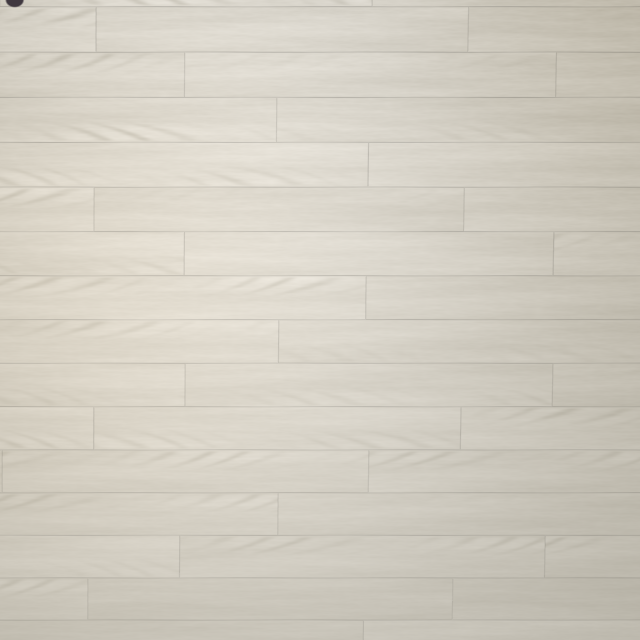
Give the GLSL for this texture, as a WebGL 1 fragment shader.

```glsl
precision highp float;

uniform vec2 u_resolution;

#define PALE vec3(0.895, 0.882, 0.852)
#define SHADE vec3(0.726, 0.710, 0.664)
#define WARM_TINT vec3(0.012, 0.0, -0.020)
#define MARK_COLOR vec3(0.25, 0.22, 0.25)
#define SEAM_WIDTH 0.0019
#define SEAM_DEPTH 0.14
#define JOINT_DEPTH 0.11
#define PLANK_LENGTH 0.582
#define PLANK_VARIATION 0.15
#define FIBRE_STRENGTH 0.15
#define STREAK_STRENGTH 0.11
#define FIGURE_STRENGTH 0.52

float hash(vec2 p) {
  return fract(sin(dot(p, vec2(127.1, 311.7))) * 43758.5453);
}

// Distance to the nearest scattered cell point
float cellNoise(vec2 p) {
  vec2 cell = floor(p);
  float nearest = 2.0;
  for (int j = -1; j <= 1; j++) {
    for (int i = -1; i <= 1; i++) {
      vec2 c = cell + vec2(float(i), float(j));
      vec2 point = c + vec2(hash(c), hash(c + 37.3));
      nearest = min(nearest, length(point - p));
    }
  }
  return nearest;
}

// Long layered waves running along the plank
float streaks(vec2 p, float seed) {
  float sum = 0.0;
  float amp = 0.5;
  float freq = 5.0;
  for (int i = 0; i < 5; i++) {
    float k = float(i);
    float bend = sin(p.x * (7.0 + 5.0 * k) + seed * (11.0 + k));
    sum += amp * sin(p.y * freq + 1.4 * bend + seed * 40.0 + k * 2.3);
    amp *= 0.72;
    freq *= 1.9;
  }
  return sum;
}

// Nested arches of flat-sawn grain, kept near one edge of the plank
float figure(vec2 p, float seed) {
  float side = step(0.62, fract(seed * 7.31));
  float v = mix(p.y, 1.0 - p.y, side);
  float x = p.x + seed * 9.0;
  float warp = 1.1 * sin(x * 13.0) + 0.6 * sin(x * 31.0 + v * 4.0);
  float arch = x * 100.0 + 20.0 * (v - 0.12) * (v - 0.12) + 15.0 * v + warp;
  float rings = pow(0.5 + 0.5 * sin(arch), 3.0) - 0.3;
  float band = smoothstep(0.0, 0.08, v) * (1.0 - smoothstep(0.15, 0.55, v));
  float patches = 0.55 + 0.45 * sin(x * 17.0 + seed * 5.0);
  return rings * band * patches * smoothstep(0.1, 0.8, fract(seed * 3.7));
}

// Antialiased line that fades instead of vanishing when very thin
float line(float dist, float pixel) {
  float width = max(SEAM_WIDTH, pixel);
  return clamp((0.5 * width - dist) / pixel + 0.5, 0.0, 1.0) * SEAM_WIDTH / width;
}

void main() {
  vec2 uv = gl_FragCoord.xy / u_resolution;
  vec2 pixel = 1.0 / u_resolution;
  float down = 1.0 - uv.y;

  // Rows narrow slightly towards the bottom
  float rowPos = -0.146 + 14.0 * down + 0.62 * down * down;
  float row = floor(rowPos);
  float v = rowPos - row;
  float rowDist = min(v, 1.0 - v) / (14.0 + 1.24 * down);

  // Quarter-length stagger, reversing direction partway down
  float phase = row < 5.5 ? row + 1.0 : 10.0 - row;
  float len = PLANK_LENGTH - 0.013 * down;
  float jitter = 0.012 * (hash(vec2(row, 4.7)) - 0.5);
  float along = (uv.x - jitter) / len - 0.25 * phase;
  float plank = floor(along);
  float u = along - plank;
  float jointDist = min(u, 1.0 - u) * len;
  float seed = hash(vec2(plank, row) + 2.6);

  // Broad light across the floor, with a warm patch at the left
  vec2 d = (uv - vec2(0.36, 0.68)) * vec2(1.4, 1.0);
  float tone = exp(-1.6 * dot(d, d)) - 0.06;
  vec2 w = uv - vec2(0.1, 0.52);
  float warmth = exp(-5.0 * dot(w, w)) + 0.6 * smoothstep(0.5, 1.0, uv.x) * uv.y;

  // Wood grain, softer where the floor is further down
  vec2 p = vec2(u * len, v);
  float coarse = cellNoise(vec2(uv.x * 30.0 + seed * 50.0, rowPos * 13.0));
  float fine = cellNoise(vec2(uv.x * 70.0 + seed * 90.0, rowPos * 24.0));
  float fibre = 0.6 * coarse + 0.5 * fine - 0.53;
  float contrast = mix(1.0, 0.65, down);
  tone += PLANK_VARIATION * (seed - 0.5);
  tone += contrast * FIBRE_STRENGTH * fibre;
  tone += contrast * STREAK_STRENGTH * streaks(p, seed);
  tone -= contrast * FIGURE_STRENGTH * figure(p, seed);
  vec3 color = mix(SHADE, PALE, tone) + WARM_TINT * warmth;

  // Seams between rows and butt joints between planks
  float wear = 0.75 + 0.25 * sin(uv.x * 23.0 + row * 4.1);
  float seam = line(rowDist, pixel.y) * SEAM_DEPTH * wear;
  float joint = line(jointDist, pixel.x) * JOINT_DEPTH * (0.7 + 0.5 * seed);
  color *= 1.0 - max(seam, joint) * mix(1.1, 0.75, down);

  // Dark mark at the top edge
  float mark = length((uv - vec2(0.023, 1.0)) * vec2(0.8, 1.0)) - 0.011;
  color = mix(MARK_COLOR, color, smoothstep(-pixel.y, pixel.y, mark));

  gl_FragColor = vec4(color, 1.0);
}
```
